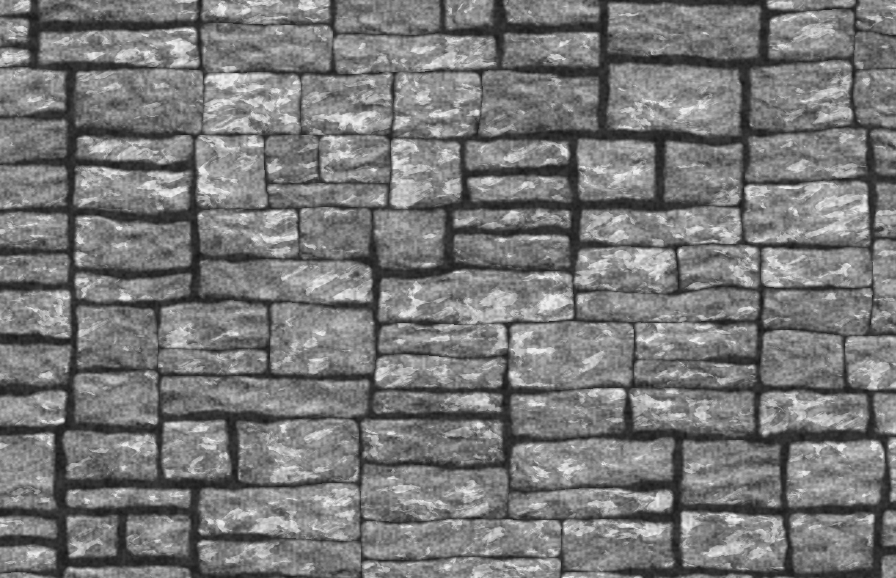
Give the GLSL for this texture, as a Shadertoy shader.

```glsl
// Grey rubble wall: rough squared stones of mixed sizes in dark, uneven joints.
// A pinwheel grid of blocks without through joints is split into stones; each is
// a ragged rounded box, shaded with layered noise relief, pale flecks and grain.

#define BLOCK vec2(0.30, 0.155)   // mean block size before splitting
#define WALL_SPREAD 0.60          // how far the block walls wander
#define STONE_AREA 0.027          // stones above about this area are split
#define JOINT_MIN 0.0020          // half width of the thinnest joints
#define JOINT_MAX 0.0092          // half width of the widest joints
#define CORNER 0.014              // corner radius
#define RAGGED 0.014              // roughness of the stone outline
#define MORTAR_TONE 0.175
#define STONE_TONE 0.545
#define RELIEF 0.42               // strength of the chiselled relief
#define FLECKS 0.25               // brightness of the pale flecks
#define GRAIN 0.20

float hash(vec2 p) {
    return fract(sin(dot(p, vec2(127.1, 311.7))) * 43758.5);
}

float noise(vec2 p) {
    vec2 cell = floor(p), f = fract(p);
    f = f * f * (3.0 - 2.0 * f);
    vec2 e = vec2(1.0, 0.0);
    return mix(mix(hash(cell), hash(cell + e.xy), f.x),
               mix(hash(cell + e.yx), hash(cell + e.xx), f.x), f.y);
}

float fbm(vec2 p) {
    float sum = 0.0, amp = 0.52;
    for (int i = 0; i < 5; i++) {
        sum += amp * noise(p);
        p = mat2(1.6, 1.2, -1.2, 1.6) * p + 3.7;
        amp *= 0.5;
    }
    return sum;
}

// Position of the single wall inside a grid cell
float wall(vec2 cell) {
    return 0.5 + WALL_SPREAD * (hash(cell) - 0.5);
}

bool isEven(vec2 cell) {
    return mod(cell.x + cell.y, 2.0) < 0.5;
}

// Pinwheel block around p: even cells hold upright walls, odd cells level ones
vec4 blockBounds(vec2 p) {
    vec2 g = p / BLOCK, cell = floor(g), v = cell;
    if (isEven(cell)) {
        float side = step(cell.x + wall(cell), g.x);
        v.x += side;
        v.y += step(cell.y + wall(cell + vec2(2.0 * side - 1.0, 0.0)), g.y);
    } else {
        float side = step(cell.y + wall(cell), g.y);
        v.y += side;
        v.x += step(cell.x + wall(cell + vec2(0.0, 2.0 * side - 1.0)), g.x);
    }
    float sw = wall(v - 1.0), se = wall(v - vec2(0.0, 1.0));
    float nw = wall(v - vec2(1.0, 0.0)), ne = wall(v);
    vec4 b = isEven(v) ? vec4(sw, se, ne, nw) : vec4(nw, sw, se, ne);
    return vec4((v - 1.0 + b.xy) * BLOCK, (v + b.zw) * BLOCK);
}

// Cuts large blocks across or along, depending on their proportions
vec4 stoneBounds(vec2 p) {
    vec4 b = blockBounds(p);
    for (int i = 0; i < 3; i++) {
        vec2 size = b.zw - b.xy, seed = b.xy + 1.7 * b.zw;
        if (size.x * size.y < STONE_AREA * (0.6 + 0.8 * hash(seed))) break;
        float at = mix(0.34, 0.66, hash(seed + 2.3));
        if (size.x / size.y > 1.6 + 1.7 * hash(seed + 5.1)) {
            float cut = b.x + at * size.x;
            if (p.x < cut) b.z = cut; else b.x = cut;
        } else {
            float cut = b.y + at * size.y;
            if (p.y < cut) b.w = cut; else b.y = cut;
        }
    }
    return b;
}

// Brightness of the rough stone face
float stoneFace(vec2 p, float id) {
    vec2 s = p + 9.0 * id;
    float coarse = fbm(s * vec2(13.0, 20.0));
    vec2 q = s * vec2(30.0, 58.0) + 2.5 * coarse;
    float relief = fbm(q) - fbm(q + vec2(0.3, 0.8));
    float patches = fbm(s * vec2(7.0, 14.0) + 4.0);
    float fleck = fbm(q * 1.3 + 9.0) + 0.7 * (patches - 0.5) + 0.10 * (id - 0.5);
    return STONE_TONE - 0.025 + 0.07 * (id - 0.5) + 0.2 * (coarse - 0.5)
         + RELIEF * relief + FLECKS * smoothstep(0.58, 0.74, fleck);
}

void mainImage(out vec4 fragColor, in vec2 fragCoord) {
    vec2 p = fragCoord / iResolution.y + vec2(7.3, 4.6);

    // Bend the joints slightly, then find the stone
    vec2 bend = vec2(noise(p * 9.0), noise(p * 9.0 + 31.0)) - 0.5;
    vec2 w = p + 0.016 * bend;
    vec4 b = stoneBounds(w);
    vec2 halfSize = 0.5 * (b.zw - b.xy), local = w - 0.5 * (b.xy + b.zw);
    float id = hash(b.xy + 1.7 * b.zw + 0.9);

    // Depth inside the ragged rounded outline
    vec2 q = abs(local) - halfSize + CORNER;
    float box = length(max(q, 0.0)) + min(max(q.x, q.y), 0.0) - CORNER;
    float joint = mix(JOINT_MIN, JOINT_MAX, smoothstep(0.2, 0.8, noise(p * 7.0 + 17.0)));
    float depth = -box - joint + RAGGED * (fbm(p * 26.0 + 40.0 * id) - 0.5);

    // Worn edges: lit on top, shaded below
    float rim = exp(-70.0 * max(depth, 0.0));
    float stone = stoneFace(p, id) + rim * (0.09 * local.y / halfSize.y - 0.03);
    float mortar = MORTAR_TONE + 0.16 * (fbm(p * 70.0) - 0.5);

    float cover = smoothstep(-0.0045, 0.0045, depth);
    float grain = GRAIN * (noise(p * 210.0) - 0.5) * mix(0.35, 1.0, cover);
    float tone = mix(mortar, stone, cover) + grain;
    fragColor = vec4(vec3(clamp(tone, 0.06, 0.92)), 1.0);
}
```
